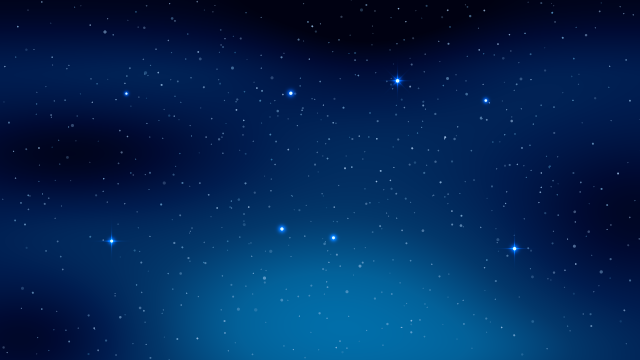
Write a Shadertoy shader that draws this background.

```glsl
// A deep blue night sky: broad soft clouds of light and shade drive a colour
// ramp, rotated jittered grids scatter fine stars, and a short loop adds a few
// glowing stars, some of them with thin spikes.

const vec3 RAMP[6] = vec3[6](
    vec3(0.00, 0.005, 0.07), vec3(0.00, 0.04, 0.20), vec3(0.00, 0.11, 0.31),
    vec3(0.01, 0.22, 0.42), vec3(0.01, 0.38, 0.60), vec3(0.00, 0.47, 0.71));
const float BASE_LEVEL = 2.0;               // ramp level of the open sky
const vec3 STAR_DIM = vec3(0.16, 0.46, 0.66);
const vec3 STAR_PALE = vec3(0.68, 0.80, 0.94);
const vec3 HALO_BLUE = vec3(0.00, 0.42, 1.00);
const vec3 CORE_WHITE = vec3(0.88, 0.98, 1.00);
const vec2 CROWD_CENTRE = vec2(0.95, 0.58); // where fine stars are densest
const int GLOW_COUNT = 8;
const float HALO_RADIUS = 0.010;
const float SPIKE_LENGTH = 0.011;
const float SPIKE_WIDTH = 0.0016;

// Three values in 0..1 from a 2D seed, without sine.
vec3 hash3(vec2 seed) {
    vec3 q = fract(seed.xyx * vec3(0.1031, 0.1030, 0.0973));
    q += dot(q, q.yxz + 33.33);
    return fract((q.xxy + q.yzz) * q.zyx);
}

mat2 rotation(float angle) {
    float c = cos(angle), s = sin(angle);
    return mat2(c, s, -s, c);
}

// Soft elliptical blob, 1 at its centre.
float blob(vec2 p, vec2 centre, vec2 radii) {
    vec2 q = (p - centre) / radii;
    return exp(-dot(q, q));
}

// Antialiased disc that fades instead of vanishing below one pixel.
float disc(float dist, float radius, float px) {
    float shown = max(radius, 0.56 * px);
    float fade = radius / shown;
    return clamp((shown - dist) / px + 0.5, 0.0, 1.0) * fade * fade;
}

// Cloud brightness, measured in steps of the colour ramp.
float cloudLevel(vec2 p) {
    float level = BASE_LEVEL;
    // light
    level += 2.5 * blob(p, vec2(0.92, 0.10), vec2(0.55, 0.30));
    level += 0.6 * blob(p, vec2(1.42, 0.02), vec2(0.35, 0.13));
    level += 0.4 * blob(p, vec2(1.00, 0.62), vec2(0.35, 0.18));
    level += 0.3 * blob(p, vec2(0.45, 0.79), vec2(0.40, 0.11));
    level += 0.3 * blob(p, vec2(1.45, 0.74), vec2(0.32, 0.14));
    level += 0.3 * blob(p, vec2(0.18, 0.36), vec2(0.25, 0.12));
    // shade
    level -= 1.7 * blob(p, vec2(0.20, 0.57), vec2(0.38, 0.13));
    level -= 1.5 * blob(p, vec2(0.08, 0.06), vec2(0.25, 0.14));
    level -= 1.5 * blob(p, vec2(1.76, 0.40), vec2(0.30, 0.20));
    level -= 1.4 * blob(p, vec2(1.02, 0.90), vec2(0.33, 0.18));
    return level - 1.7 * smoothstep(0.78, 1.02, p.y);
}

vec3 skyColour(float level) {
    vec3 colour = RAMP[0];
    for (int i = 1; i < 6; i++)
        colour = mix(colour, RAMP[i], clamp(level - float(i - 1), 0.0, 1.0));
    return colour;
}

// One star at most per cell: rgb is its colour, a its coverage.
vec4 starLayer(vec2 p, float cellSize, vec2 radiusRange, float amount, float seed, float px) {
    vec2 g = rotation(0.5 + seed) * p / cellSize + 40.0;
    vec2 cell = floor(g);
    vec3 place = hash3(cell + 17.3 * seed);
    vec3 look = hash3(cell + 91.7 + 31.1 * seed);
    float crowd = mix(0.45, 1.0, blob(p, CROWD_CENTRE, vec2(0.60, 0.45)));
    float present = step(place.z, amount * crowd);
    float dist = length(g - cell - mix(vec2(0.18), vec2(0.82), place.xy)) * cellSize;
    float radius = mix(radiusRange.x, radiusRange.y, look.x * look.x);
    float alpha = mix(0.35, 0.90, look.y) * present * disc(dist, radius, px);
    return vec4(mix(STAR_DIM, STAR_PALE, sqrt(look.z)), alpha);
}

// Four thin rays along the axes.
float spikes(vec2 d, float px) {
    float width = max(SPIKE_WIDTH, 0.6 * px);
    vec2 across = exp(-d * d / (width * width));
    vec2 along = exp(-abs(d) / SPIKE_LENGTH);
    return dot(across, along.yx) * SPIKE_WIDTH / width;
}

void mainImage(out vec4 fragColor, in vec2 fragCoord) {
    float px = 1.0 / iResolution.y;
    vec2 p = fragCoord * px;
    vec3 colour = skyColour(cloudLevel(p));

    // Fine stars: two dense layers, then one of larger, rarer discs.
    for (int i = 0; i < 3; i++) {
        bool large = i == 2;
        vec4 star = starLayer(p, large ? 0.075 : 0.043,
            large ? vec2(0.0027, 0.0046) : vec2(0.0012, 0.0028),
            large ? 0.55 : 0.50, float(i), px);
        colour = mix(colour, star.rgb, star.a * (large ? 0.65 : 1.0));
    }

    // Glowing stars on a loose grid of four columns and two rows.
    for (int i = 0; i < GLOW_COUNT; i++) {
        vec3 h = hash3(vec2(float(i) * 7.0 + 3.0, 12.0));
        vec2 centre = vec2(0.40, 0.33) + vec2(0.31, 0.38) * vec2(i % 4, i / 4);
        vec2 d = p - centre - (h.xy - 0.5) * vec2(0.22, 0.24);
        float size = mix(0.65, 1.1, h.z);
        float halo = blob(d, vec2(0.0), vec2(HALO_RADIUS * size));
        float rays = i % 3 == 0 ? 1.3 * spikes(d, px) : 0.0;
        if (i == 6) rays += 0.6 * spikes(rotation(0.7854) * d, px);
        colour += HALO_BLUE * (0.75 * halo + rays);
        colour = mix(colour, CORE_WHITE, disc(length(d), 0.0045 * size, px));
    }
    fragColor = vec4(clamp(colour, 0.0, 1.0), 1.0);
}
```
